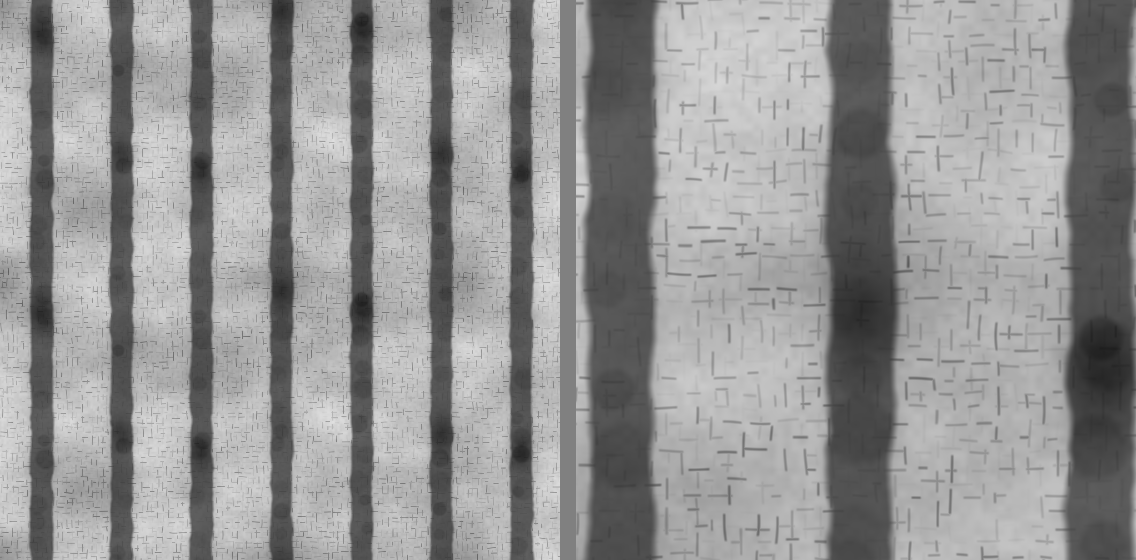
Left, the full canvas; right, a detail of the centre.
This pattern is drawn by a WebGL 2 fragment shader. Its source:

```glsl
#version 300 es
precision highp float;
// Worn woven cloth with seven vertical charcoal stripes, blotted and frayed.

#define STRIPES 7.0
#define STRIPE_CENTER 0.52     // position inside one repeat
#define HALF_WIDTH 0.0195
#define EDGE_SOFTNESS 0.0032
#define EDGE_WOBBLE 0.0050
#define WEAR_REPEATS 2.0       // vertical repeats of the wear
#define BLOTS 12.0             // small blots per stripe and wear repeat
#define CLOTH_GREY 0.715
#define INK_GREY 0.325
#define CLOUD_DEPTH 0.42
#define THREAD_DEPTH 0.25

uniform vec2 u_resolution;
out vec4 fragColor;

float hash(vec2 p) {
    vec3 q = fract(vec3(p.xyx) * 0.1031);
    q += dot(q, q.yzx + 33.33);
    return fract((q.x + q.y) * q.z);
}

// Value noise whose rows wrap after the given count.
float noise(vec2 p, float rows) {
    vec2 i = floor(p), f = fract(p);
    f = f * f * (3.0 - 2.0 * f);
    float y0 = mod(i.y, rows), y1 = mod(i.y + 1.0, rows);
    float low = mix(hash(vec2(i.x, y0)), hash(vec2(i.x + 1.0, y0)), f.x);
    float high = mix(hash(vec2(i.x, y1)), hash(vec2(i.x + 1.0, y1)), f.x);
    return mix(low, high, f.y);
}

float clouds(vec2 uv) {
    vec2 scale = vec2(6.0, 4.0 * WEAR_REPEATS);
    float sum = 0.0, weight = 0.5, rows = 4.0;
    for (int octave = 0; octave < 5; octave++) {
        sum += weight * noise(uv * scale + 17.0 * float(octave), rows);
        scale *= 2.0;
        rows *= 2.0;
        weight *= 0.52;
    }
    return sum;
}

// Short dark gaps running along y, staggered from column to column.
float threadGaps(vec2 uv, vec2 cells, float seed) {
    uv.x += 0.003 * (noise(uv * 45.0 + seed, 512.0) - 0.5);
    vec2 q = uv * cells;
    q.y += 7.0 * hash(vec2(floor(q.x), seed));
    vec2 id = floor(q) + seed, f = fract(q);
    float strength = hash(id + 3.7);
    float x = abs(f.x - mix(0.3, 0.7, hash(id))) / cells.x;
    float y = abs(f.y - 0.5) - mix(0.15, 0.45, hash(id + 9.1));
    float width = max(0.0015, 0.9 / u_resolution.y);
    return strength * strength * (1.0 - smoothstep(0.0, width, x))
         * (1.0 - smoothstep(-0.05, 0.06, y));
}

// Overlapping round blots along one stripe.
float smallBlots(float x, float y, float stripe) {
    float row = floor(y * BLOTS * WEAR_REPEATS), sum = 0.0;
    for (float k = -1.0; k <= 1.0; k++) {
        vec2 id = vec2(mod(row + k, BLOTS), stripe + 40.0);
        vec2 center = vec2((hash(id + 5.3) - 0.5) * 0.02,
                           (row + k + hash(id)) / (BLOTS * WEAR_REPEATS));
        float radius = mix(0.012, 0.025, hash(id + 8.9));
        float d = length(vec2(x, y) - center);
        sum += hash(id + 2.1) * (1.0 - smoothstep(radius * 0.65, radius, d));
    }
    return sum;
}

// One heavy blot per wear repeat, stepping down from stripe to stripe.
float heavyBlot(float x, float y, float stripe) {
    float phase = 0.88 - 0.25 * stripe - 0.18 * mod(stripe, 2.0);
    float dy = (fract(y * WEAR_REPEATS - phase + 0.5) - 0.5) / WEAR_REPEATS;
    float d = length(vec2(x, dy * 0.8));
    return exp(-d * d / 0.00055);
}

void main() {
    vec2 uv = gl_FragCoord.xy / u_resolution;

    // Position relative to the nearest stripe, with uneven sides
    float stripe = floor(uv.x * STRIPES + 0.5 - STRIPE_CENTER);
    float x = uv.x - (stripe + STRIPE_CENTER) / STRIPES;
    float side = stripe * 2.0 + step(0.0, x);
    float wobble = noise(vec2(side * 3.0, uv.y * 36.0), 18.0) - 0.5;
    wobble += 0.35 * (noise(uv * 110.0, 55.0) - 0.5);
    float d = abs(x) - HALF_WIDTH - EDGE_WOBBLE * wobble;
    float soft = max(EDGE_SOFTNESS, 0.7 / u_resolution.x);
    float ink = 1.0 - smoothstep(-soft, soft, d);

    // Shared wear
    float cloud = clouds(uv) - 0.49;
    float grain = noise(uv * 220.0, 110.0) - 0.5;
    float heavy = heavyBlot(x, uv.y, stripe);
    float gaps = max(threadGaps(uv, vec2(112.0, 52.0), 11.0),
                     threadGaps(uv.yx, vec2(112.0, 60.0), 71.0));

    // Cloth with a faint bleed beside each stripe
    float cloth = CLOTH_GREY + CLOUD_DEPTH * cloud + 0.045 * grain;
    cloth -= THREAD_DEPTH * gaps + 0.10 * heavy;
    cloth -= 0.07 * exp(-max(d, 0.0) / 0.005);

    // Stripe ink
    float dye = INK_GREY + 0.16 * cloud + 0.02 * grain - 0.04 * gaps;
    dye -= 0.055 * smallBlots(x, uv.y, stripe) + 0.12 * heavy;

    float grey = mix(cloth, max(dye, 0.09), ink);
    fragColor = vec4(vec3(clamp(grey, 0.0, 1.0)), 1.0);
}
```
